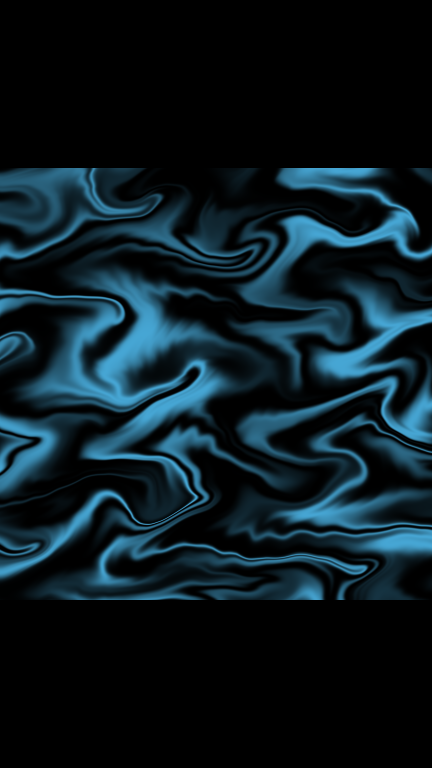
Reproduce this texture procedurally as a WebGL 1 fragment shader.

```glsl
precision highp float;
// Folded blue silk in a centred square on black.
// Points are carried along a drifting swirl field, then a banded
// sheen is read from smooth noise at the place they came from.

uniform vec2 u_resolution;

#define CELLS vec2(3.9, 5.6)          // swirl cells across the square
#define STEP_SIZE 0.12                // length of one advection step
#define DRIFT vec2(0.14, -0.10)       // change of the field per step
#define FINE_SWIRL 0.16               // strength of the small eddies
#define BANDS 9.5                     // number of sheen bands
#define SHARPNESS 1.6                 // falloff of each band
#define DIMMEST 0.22                  // brightness of shaded folds
#define SILK vec3(0.275, 0.65, 0.83)  // brightest sheen
#define SEED vec2(13.7, 41.2)         // place in the noise field

const float TAU = 6.2831853;

float hash(vec2 p) {
  return fract(sin(dot(p, vec2(127.1, 311.7))) * 43758.5453);
}

// Dot product of a random unit gradient with the offset to its corner
float corner(vec2 cell, vec2 offset) {
  float angle = TAU * hash(cell);
  return dot(vec2(cos(angle), sin(angle)), offset);
}

float gradientNoise(vec2 p) {
  vec2 i = floor(p);
  vec2 f = p - i;
  vec2 u = f * f * f * (f * (f * 6.0 - 15.0) + 10.0);
  vec2 e = vec2(1.0, 0.0);
  float low = mix(corner(i, f), corner(i + e, f - e), u.x);
  float high = mix(corner(i + e.yx, f - e.yx), corner(i + 1.0, f - 1.0), u.x);
  return mix(low, high, u.y);
}

float stream(vec2 p) {
  return gradientNoise(p) + FINE_SWIRL * gradientNoise(p * 2.1 + 7.3);
}

// Divergence-free velocity: the stream function's gradient, turned by 90 degrees
vec2 swirl(vec2 p) {
  const float d = 0.01;
  float here = stream(p);
  float dx = stream(p + vec2(d, 0.0)) - here;
  float dy = stream(p + vec2(0.0, d)) - here;
  return vec2(dy, -dx) / d;
}

float sheen(vec2 uv) {
  // A slight shear leans the folds up to the right
  vec2 p = vec2(uv.x, uv.y - 0.25 * uv.x) * CELLS + SEED;
  for (int i = 0; i < 8; i++) {
    p += STEP_SIZE * swirl(p + DRIFT * float(i));
  }
  float phase = BANDS * gradientNoise(p + 31.4)
              + 2.0 * gradientNoise(p * 1.7 + 5.8) + 1.7;
  float band = pow(0.5 + 0.5 * cos(phase), SHARPNESS);
  float shade = smoothstep(-0.33, 0.22, gradientNoise(p * 0.9 + 63.9));
  return band * mix(DIMMEST, 1.0, shade);
}

void main() {
  float side = min(u_resolution.x, u_resolution.y);
  vec2 uv = (gl_FragCoord.xy - 0.5 * u_resolution) / side;

  // Square window, softened over one pixel
  float edge = max(abs(uv.x), abs(uv.y)) - 0.5;
  float inside = clamp(0.5 - edge * side, 0.0, 1.0);

  // Four samples per pixel keep the thin creases smooth
  float light = 0.0;
  if (inside > 0.0) {
    for (int k = 0; k < 4; k++) {
      float n = float(k);
      vec2 jitter = vec2(mod(n, 2.0), floor(n / 2.0)) * 0.5 - 0.25;
      light += 0.25 * sheen(uv + jitter / side);
    }
  }
  gl_FragColor = vec4(SILK * light * inside, 1.0);
}
```
